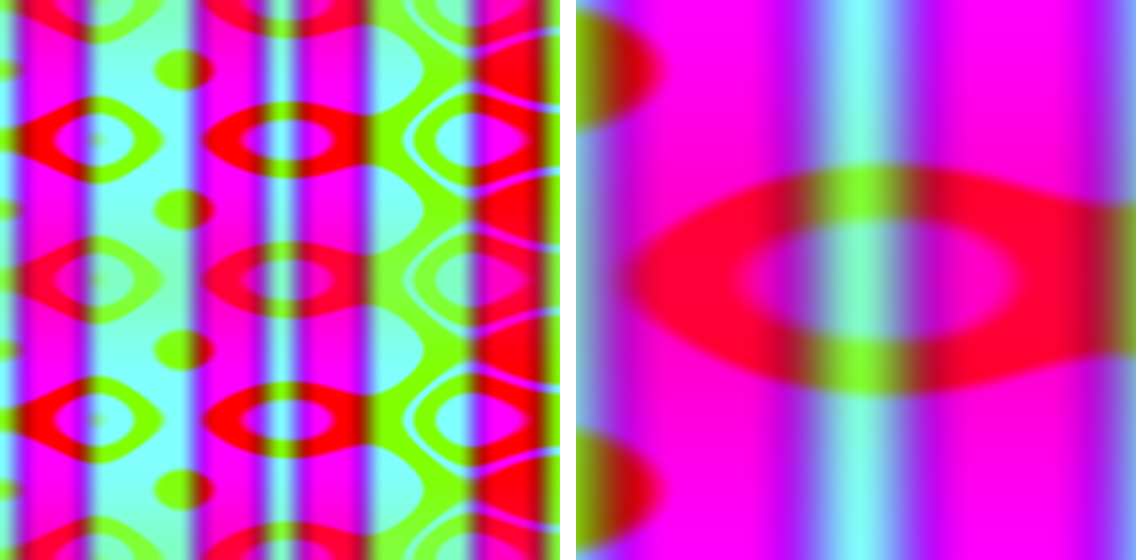
Left: the whole. Right: its middle third, enlarged.
This pattern is drawn by a WebGL 2 fragment shader. Its source:

```glsl
#version 300 es
precision highp float;
// Soft neon contour rings stacked in four rows over vertical magenta and cyan bands.

#define ROWS 4.0          // ring rows from bottom to top
#define COLUMNS 3.0       // ring columns from left to right
#define EDGE_SOFT 0.15    // softness of the contour edges, in field units
#define BAND_SOFT 0.026   // softness of the vertical bands
#define GREEN_HALF 0.067  // half width of the gaps in the green channel
#define RED_HALF 0.047    // half width of the peaks in the red channel
#define ROW_FADE 0.23     // loss of contrast on every second row
#define OUTER_GAP 1.8     // field width of the clear zone between rings and spots

uniform vec2 u_resolution;
out vec4 outColor;

const float PI = 3.14159265;
const vec4 BAND_CENTERS = vec4(0.094, 0.411, 0.593, 0.909);

float softStep(float edge, float value) {
    return smoothstep(edge - EDGE_SOFT, edge + EDGE_SOFT, value);
}

// Coverage of the vertical bands for a given half width
float bands(float x, float halfWidth) {
    float cover = 0.0;
    for (int i = 0; i < 4; i++) {
        float d = abs(x - BAND_CENTERS[i]) - halfWidth;
        cover = max(cover, 1.0 - smoothstep(-BAND_SOFT, BAND_SOFT, d));
    }
    return cover;
}

// Height field: waves across and down, lifted towards the right
float heightField(vec2 p) {
    float trend = -0.4 + 2.1 * smoothstep(0.45, 0.98, p.x);
    float swell = 0.68 - 0.2 * cos(4.0 * PI * p.x);
    float across = trend - swell * cos(2.0 * PI * COLUMNS * p.x);
    return across + cos(2.0 * PI * ROWS * p.y);
}

// Alternating contour levels: 1 inside the rings and spots, 0 between them
float contours(vec2 p) {
    float h = heightField(p);
    float right = smoothstep(0.55, 0.7, p.x);
    float ringEnd = mix(0.77, 1.2, right);
    float nextStart = ringEnd + mix(0.65, 0.4, right);
    float nextEnd = nextStart + 0.85;

    float spots = 1.0 - softStep(-OUTER_GAP, h);
    float ring = softStep(0.0, h) - softStep(ringEnd, h);
    float nextRing = softStep(nextStart, h) - softStep(nextEnd, h);
    return clamp(spots + ring + nextRing, 0.0, 1.0);
}

void main() {
    vec2 p = gl_FragCoord.xy / u_resolution;

    // Red and green follow the vertical bands
    float red = mix(0.5, 1.0, bands(p.x, RED_HALF));
    float green = 1.0 - bands(p.x, GREEN_HALF);

    // Blue is cut away by the contours and washed out on alternate rows
    float wave = 0.5 + 0.5 * cos(PI * ROWS * p.y);
    float fade = ROW_FADE * wave * wave;
    float blue = mix(1.0 - fade, fade, contours(p));

    outColor = vec4(red, green, blue, 1.0);
}
```
